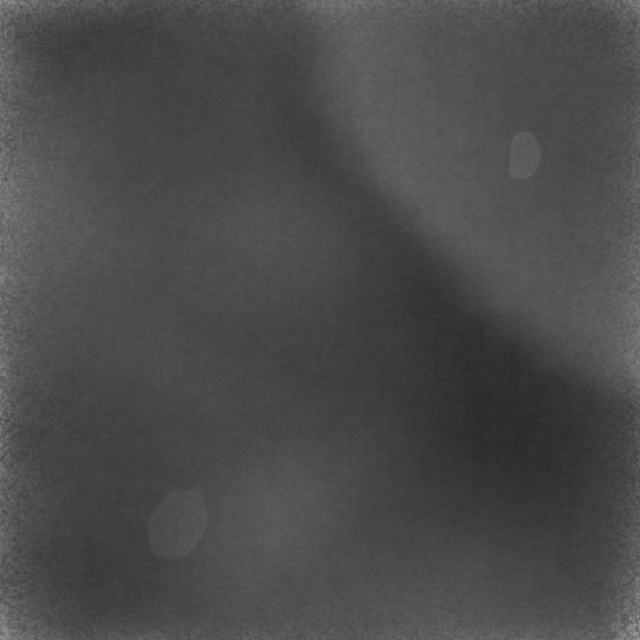
Write a Shadertoy shader that draws this texture.

```glsl
// Draws a worn charcoal paper with smoky patches, pale stains and grainy light borders.

float hash(vec2 p) {
    vec3 q = fract(vec3(p.xyx) * 0.1031);
    q += dot(q, q.yzx + 33.33);
    return fract((q.x + q.y) * q.z);
}

float noise(vec2 p) {
    vec2 cell = floor(p), f = fract(p);
    f = f * f * (3.0 - 2.0 * f);
    return mix(mix(hash(cell), hash(cell + vec2(1, 0)), f.x),
               mix(hash(cell + vec2(0, 1)), hash(cell + vec2(1, 1)), f.x), f.y);
}

float fbm(vec2 p) {
    float sum = 0.0, amplitude = 0.5;
    for (int i = 0; i < 5; i++) {
        sum += amplitude * noise(p);
        p = mat2(1.6, 1.2, -1.2, 1.6) * p + 7.3;
        amplitude *= 0.5;
    }
    return sum / 0.97;
}

// Soft elliptical cloud, turned by an angle
float cloud(vec2 p, vec2 center, vec2 radius, float angle) {
    float c = cos(angle), s = sin(angle);
    vec2 q = mat2(c, -s, s, c) * (p - center) / radius;
    return exp(-dot(q, q));
}

// Flat stain with a crisp, uneven outline and a faint rim
float stain(vec2 p, vec2 center, vec2 radius) {
    vec2 q = p - center;
    q.x -= 0.25 * q.y;
    q += 0.022 * (vec2(noise(p * 28.0), noise(p * 28.0 + 40.0)) - 0.5);
    float d = length(q / radius) - 1.0;
    return smoothstep(0.12, -0.12, d) * (0.8 + 0.2 * exp(-d * d * 25.0));
}

void mainImage(out vec4 fragColor, in vec2 fragCoord) {
    vec2 uv = fragCoord / iResolution.xy;
    vec2 warp = vec2(fbm(uv * 5.0), fbm(uv * 5.0 + 19.0)) - 0.5;
    vec2 p = uv + 0.09 * warp;

    // Smoky base
    float tone = 0.262 + 0.05 * (fbm(uv * 3.0 + 4.0) - 0.5);

    // Light haze beyond a bowed diagonal front
    vec2 fromFront = p - vec2(0.62, 0.69);
    float along = dot(fromFront, vec2(0.61, -0.79));
    float front = dot(fromFront, vec2(0.79, 0.61)) - 0.5 * along * along;
    tone += 0.105 * smoothstep(-0.045, 0.06, front) * exp(-pow(max(front, 0.0) / 0.24, 2.0));
    tone -= 0.035 * exp(-pow((front + 0.06) / 0.06, 2.0)) * smoothstep(0.45, 0.0, abs(along));

    // Broad lights and darks
    tone += 0.050 * cloud(p, vec2(0.44, 0.63), vec2(0.22, 0.12), 0.3);
    tone += 0.070 * cloud(p, vec2(0.08, 0.66), vec2(0.11, 0.16), 0.0);
    tone += 0.070 * cloud(p, vec2(0.45, 0.20), vec2(0.15, 0.11), 0.5);
    tone += 0.070 * cloud(p, vec2(0.68, 0.05), vec2(0.22, 0.10), 0.0);
    tone += 0.030 * cloud(p, vec2(0.27, 0.42), vec2(0.14, 0.06), -0.3);
    tone -= 0.080 * cloud(p, vec2(0.81, 0.33), vec2(0.17, 0.22), 0.4);
    tone -= 0.045 * cloud(p, vec2(0.12, 0.94), vec2(0.16, 0.05), 0.4);
    tone -= 0.035 * cloud(p, vec2(0.17, 0.10), vec2(0.15, 0.12), 0.0);

    // Pale stains
    tone += 0.042 * stain(uv, vec2(0.277, 0.18), vec2(0.047, 0.058));
    tone += 0.060 * stain(uv, vec2(0.82, 0.753), vec2(0.025, 0.036));

    // Frayed light borders, strongest at the left
    vec2 low = max(uv + 0.02 * warp, 0.0), high = max(1.0 - uv + 0.02 * warp, 0.0);
    float border = exp(-low.x / 0.045) + 0.75 * exp(-high.x / 0.035)
                 + 0.5 * exp(-low.y / 0.03) + 0.7 * exp(-high.y / 0.03);
    tone += 0.23 * border * (0.15 + 0.9 * fbm(uv * 9.0 + 2.0));
    float scuff = cloud(p, vec2(0.0, 0.32), vec2(0.03, 0.075), 0.0)
                + 0.7 * cloud(p, vec2(1.0, 0.02), vec2(0.05, 0.06), 0.0);
    tone += 0.16 * scuff;

    // Paper grain, fibres and faint vertical wear
    float grain = noise(uv * 430.0) + noise(uv * 210.0 + 9.0) - 1.0;
    float fibre = noise(uv * vec2(90.0, 330.0) + 3.0 * warp) - 0.5;
    float wear = noise(uv * vec2(170.0, 7.0)) - 0.5;
    float roughness = 0.016 + 0.075 * min(border, 1.0) + 0.10 * min(scuff, 1.0)
                    + 0.08 * max(tone - 0.28, 0.0);
    tone += roughness * grain + 0.014 * fibre + 0.007 * wear;
    tone += 0.018 * (fbm(uv * 40.0) - 0.5);

    fragColor = vec4(vec3(clamp(tone, 0.15, 0.75)), 1.0);
}
```
